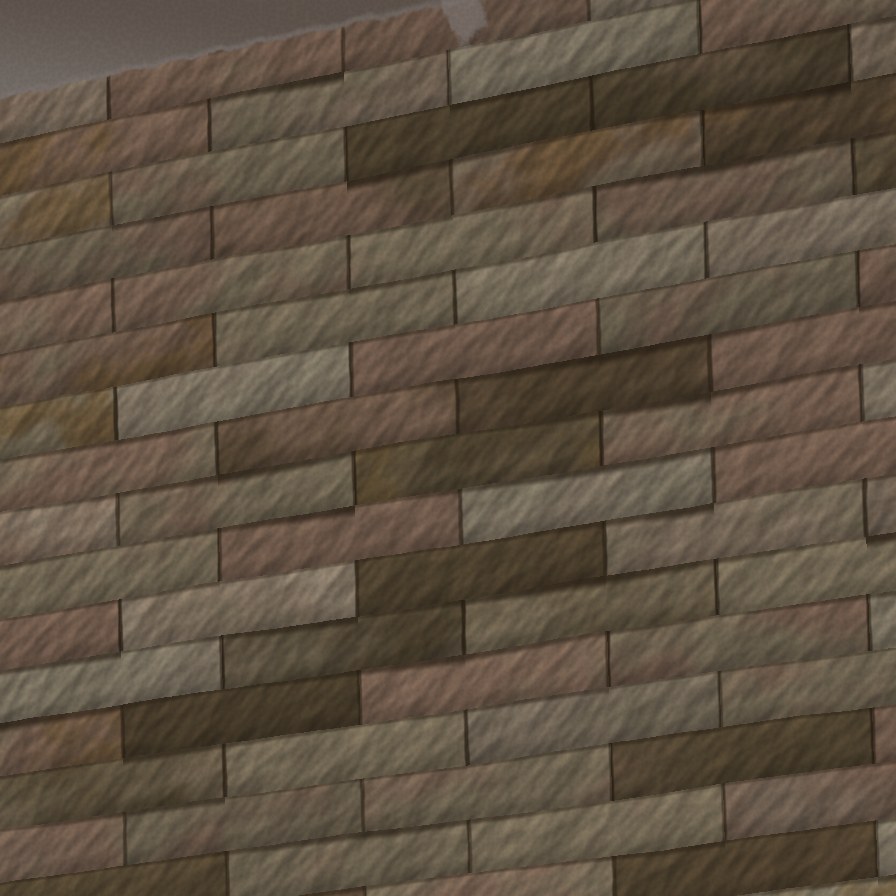
This texture is drawn by a three.js fragment shader. Its source:

```glsl
varying vec2 vUv;

const float STONE_ASPECT = 4.5;
const float STAGGER = 0.43;
const float WALL_TOP = -0.825;

const vec3 SAGE = vec3(0.41, 0.37, 0.30);
const vec3 RUSSET = vec3(0.415, 0.335, 0.28);
const vec3 UMBER = vec3(0.265, 0.22, 0.15);
const vec3 PALE = vec3(0.47, 0.44, 0.38);
const vec3 OCHRE = vec3(0.36, 0.28, 0.16);
const vec3 SEAM = vec3(0.14, 0.105, 0.065);
const vec3 CEILING_LOW = vec3(0.45, 0.42, 0.40);
const vec3 CEILING_HIGH = vec3(0.36, 0.32, 0.29);
const vec3 PLASTER = vec3(0.48, 0.445, 0.43);

vec2 hash2(vec2 p) {
  vec2 q = vec2(dot(p, vec2(127.1, 311.7)), dot(p, vec2(269.5, 183.3)));
  return fract(sin(q) * 43758.5);
}

// Distance to the nearest scattered point
float cellular(vec2 p) {
  vec2 cell = floor(p);
  float nearest = 2.0;
  for (int j = -1; j <= 1; j++) {
    for (int i = -1; i <= 1; i++) {
      vec2 c = cell + vec2(float(i), float(j));
      nearest = min(nearest, length(c + hash2(c) - p));
    }
  }
  return nearest;
}

// Layered, turning sines, about -1 to 1
float waves(vec2 p) {
  float sum = 0.0;
  float amp = 0.5;
  for (int i = 0; i < 5; i++) {
    sum += amp * sin(p.x + 1.6 * sin(p.y));
    p = mat2(0.8, 0.6, -0.6, 0.8) * p * 1.9 + 1.3;
    amp *= 0.55;
  }
  return sum;
}

// Perspective: x counts stones, y counts courses downward
vec2 wallCoords(vec2 uv) {
  float down = 1.0 - uv.y;
  float x = uv.x - (down - 0.5) * (0.02 + 0.014 * uv.x) - 0.13;
  float leftHeight = (down + 0.22 * uv.x) / (1.0 + 0.086 * uv.x);
  return vec2(x * (3.866 - 0.32 * x), leftHeight * 16.95 - 2.69);
}

// xy: stone index, zw: position inside the stone
vec4 stoneAt(vec2 wall) {
  float row = floor(wall.y);
  float x = wall.x - STAGGER * (1.0 - mod(row, 2.0));
  return vec4(floor(x), row, fract(x), fract(wall.y));
}

// Cleft surface with ridges rising to the right
float relief(vec2 p) {
  vec2 q = vec2(p.x - p.y, p.x + p.y);
  return 0.5 * cellular(q * vec2(0.6, 1.5))
       + 0.22 * cellular(q * vec2(1.8, 4.2)) + 0.05 * waves(p * 5.0);
}

vec3 stoneColor(vec2 id, vec2 p) {
  vec2 pick = hash2(id + 7.0);
  vec2 accent = hash2(id + 31.0);
  float blotch = waves(p * vec2(1.1, 1.5));
  vec3 col = mix(SAGE, RUSSET, smoothstep(0.25, 0.75, pick.y + 0.35 * blotch));
  col = mix(col, UMBER, 0.85 * smoothstep(0.24, 0.08, pick.x + 0.06 * blotch));
  col = mix(col, PALE, 0.7 * smoothstep(0.8, 0.97, pick.x + 0.06 * blotch));
  float ochre = step(0.86, accent.x) * smoothstep(-0.2, 0.6, blotch);
  return mix(col, OCHRE, 0.6 * ochre) * mix(0.92, 1.06, accent.y);
}

vec3 stoneWall(vec2 wall) {
  wall.y += 0.035 * waves(vec2(wall.x * 3.0, wall.y * 0.7));
  vec4 stone = stoneAt(wall);
  vec4 above = stoneAt(wall - vec2(0.0, 1.0));
  vec2 traits = hash2(stone.xy + 53.0);
  vec2 p = wall * vec2(STONE_ASPECT, 1.0) + hash2(stone.xy) * 20.0;

  // Face: colour, cleft light and soft rounding
  vec3 col = stoneColor(stone.xy, p);
  float slope = relief(p + vec2(0.06, 0.07)) - relief(p);
  col *= 1.0 + clamp(slope * 0.85, -0.16, 0.18) + 0.03 * waves(p * 3.0);
  col *= 1.0 + 0.07 * smoothstep(0.4, 0.12, stone.w) - 0.16 * smoothstep(0.6, 1.0, stone.w);

  // Wedge shadow cast by the stone above
  vec2 lean = hash2(above.xy + 83.0);
  float ramp = mix(above.z, 1.0 - above.z, step(0.65, lean.y));
  float depth = 0.07 + 0.2 * lean.x * ramp;
  float shadow = 1.0 - smoothstep(0.25 * depth, depth, stone.w);
  col = mix(col, SEAM, shadow * mix(0.35, 0.8, lean.x * ramp));

  // Narrow upright joints
  float side = min(stone.z, 1.0 - stone.z) * STONE_ASPECT + 0.012 * waves(p * 4.0);
  float joint = 1.0 - smoothstep(0.015, 0.06, side);
  return mix(col, SEAM, joint * mix(0.45, 0.85, traits.x));
}

void main() {
  vec2 wall = wallCoords(vUv);
  vec3 col = stoneWall(wall);

  // Ceiling with a ragged, pale plaster edge
  float edge = wall.y - WALL_TOP + 0.05 * waves(vUv * vec2(110.0, 60.0));
  vec3 ceiling = mix(CEILING_LOW, CEILING_HIGH, smoothstep(0.88, 1.02, vUv.y + 0.1 * vUv.x));
  ceiling = mix(ceiling, PLASTER, 0.6 * smoothstep(-0.16, -0.03, edge));
  col = mix(ceiling, col, smoothstep(-0.03, 0.04, edge));

  // Plaster smear where ceiling and wall meet
  float smear = length((vUv - vec2(0.517, 0.99)) / vec2(0.025, 0.036));
  smear += 0.35 * waves(vUv * 70.0);
  col = mix(col, PLASTER, 0.75 * (1.0 - smoothstep(0.75, 1.1, smear)));

  // Fine grain and a slow fall of light
  col *= 1.0 + 0.08 * (cellular(vUv * 210.0) - 0.45);
  col *= 1.0 - 0.07 * smoothstep(0.4, 1.0, vUv.y) * smoothstep(0.3, 1.0, vUv.x);
  gl_FragColor = vec4(col, 1.0);
}
```
